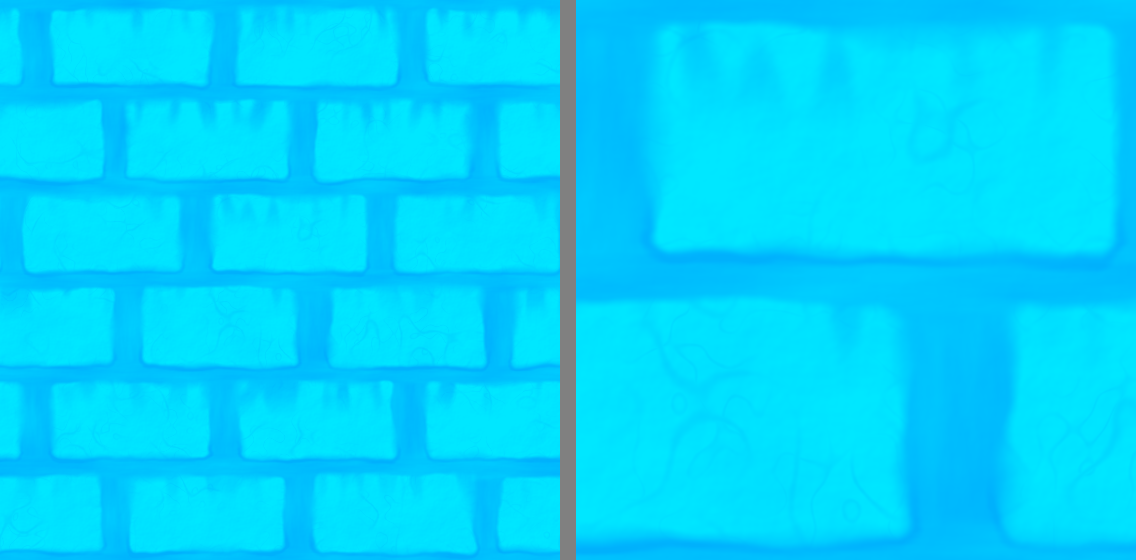
Left, the full canvas; right, a detail of the centre.
Reproduce this texture procedurally as a three.js fragment shader.

```glsl
#define COLUMNS 3.0
#define ROWS 6.0
#define JOINT_HALF vec2(0.0245, 0.0150)
#define CORNER 0.012
#define EDGE_WOBBLE 0.015
#define SIZE_JITTER vec2(0.005, 0.002)
#define CRACK_DEPTH 0.20
#define RELIEF 0.55
#define STAIN 0.50
#define FACE_COLOR vec3(0.0, 0.905, 1.0)
#define DEEP_COLOR vec3(0.0, 0.695, 0.99)

varying vec2 vUv;

const float TAU = 6.2831853;

vec3 hash3(vec2 cell) {
  vec3 h = fract(cell.xyx * vec3(0.1031, 0.1030, 0.0973));
  h += dot(h, h.yzx + 33.33);
  return fract((h.xxy + h.yzz) * h.zyx);
}

float cornerSlope(vec2 cell, vec2 offset, vec2 f, vec2 period) {
  float angle = TAU * hash3(mod(cell + offset, period)).x;
  return dot(vec2(cos(angle), sin(angle)), f - offset);
}

// Gradient noise that wraps after a whole number of cells
float noise(vec2 uv, vec2 period) {
  vec2 p = uv * period;
  vec2 i = floor(p);
  vec2 f = p - i;
  vec2 u = f * f * f * (f * (f * 6.0 - 15.0) + 10.0);
  float low = mix(cornerSlope(i, vec2(0.0), f, period),
                  cornerSlope(i, vec2(1.0, 0.0), f, period), u.x);
  float high = mix(cornerSlope(i, vec2(0.0, 1.0), f, period),
                   cornerSlope(i, vec2(1.0), f, period), u.x);
  return 1.4 * mix(low, high, u.y);
}

float fbm(vec2 uv, vec2 period) {
  float sum = 0.0;
  float amplitude = 0.5;
  for (int i = 0; i < 4; i++) {
    sum += amplitude * noise(uv, period);
    uv += vec2(0.37, 0.19);
    period *= 2.0;
    amplitude *= 0.5;
  }
  return sum;
}

// Thin wandering line along one level of the noise
float crack(vec2 uv, float cells) {
  return 1.0 - smoothstep(0.0, 0.09, abs(noise(uv, vec2(cells)) - 0.13));
}

// Uneven running bond: alternate rows shift, each by its own amount
float rowShift(float row) {
  float swing = cos(TAU / 6.0 * (row - 2.0));
  float oddSwing = cos(TAU / 6.0 * (row - 3.0));
  return mod(row, 2.0) < 0.5 ? 0.634 + 0.045 * swing : 0.151 - 0.10 * oddSwing;
}

float roundedBox(vec2 p, vec2 halfSize, float radius) {
  vec2 q = abs(p) - halfSize + radius;
  return length(max(q, 0.0)) + min(max(q.x, q.y), 0.0) - radius;
}

void main() {
  // Brick layout with ragged edges
  vec2 warp = vec2(fbm(vUv, vec2(9.0)), fbm(vUv + vec2(0.43, 0.71), vec2(9.0)));
  vec2 uv = vUv + EDGE_WOBBLE * warp * vec2(1.0, 0.75);
  vec2 grid = uv * vec2(COLUMNS, ROWS);
  float row = mod(floor(grid.y), ROWS);
  grid.x -= rowShift(row);
  vec3 random = hash3(vec2(mod(floor(grid.x), COLUMNS), row) + 7.0);

  vec2 cellSize = 1.0 / vec2(COLUMNS, ROWS);
  vec2 local = (fract(grid) - 0.5) * cellSize;
  vec2 halfSize = 0.5 * cellSize - JOINT_HALF + SIZE_JITTER * (random.xy * 2.0 - 1.0);
  float d = roundedBox(local, halfSize, CORNER);

  // Edges run from crisp to smeared
  float smear = smoothstep(-0.3, 0.5, noise(vUv + 0.23, vec2(9.0, 12.0)));
  float soft = mix(0.003, 0.011, smear);
  float face = 1.0 - smoothstep(-1.5 * soft, soft, d);

  // Mortar streaks follow the direction of each joint
  float level = smoothstep(0.055, 0.070, abs(local.y));
  float across = fbm(vUv, vec2(7.0, 44.0));
  float upright = fbm(vUv + 0.31, vec2(36.0, 8.0));
  float patches = noise(vUv + 0.57, vec2(8.0, 10.0));
  float mortar = 0.29 + 0.33 * mix(upright, across, level) + 0.22 * patches;

  // Brick faces: mottling, drips from the top and cracks
  float tone = 0.95 + 0.05 * (random.z - 0.5) + 0.16 * fbm(vUv + 0.11, vec2(10.0));
  float drip = smoothstep(-0.05, 0.55, noise(vUv + 0.77, vec2(32.0, 7.0)) + 0.5 * patches);
  tone -= STAIN * drip * smoothstep(0.0, 0.065, local.y) * (0.4 + random.z);
  float nearEdge = smoothstep(-0.025, 0.0, d);
  float worn = max(smoothstep(-0.1, 0.5, noise(vUv + 0.37, vec2(11.0))), 0.6 * nearEdge);
  vec2 crackUv = vUv + 0.016 * warp;
  tone -= CRACK_DEPTH * worn * max(crack(crackUv, 17.0), 0.7 * crack(crackUv + 0.29, 38.0));

  // Crinkled shadow under each brick
  float underside = smoothstep(-0.025, -0.06, local.y);
  float rim = 1.0 - smoothstep(0.0, 0.006, abs(d - 0.004 + 0.006 * across));

  // Fine relief lit from one side
  vec2 lightStep = vec2(-0.0012, 0.0015);
  float relief = fbm(vUv + lightStep, vec2(26.0)) - fbm(vUv, vec2(26.0));

  float shade = mix(mortar, tone, face);
  shade -= 0.24 * rim * underside;
  shade += RELIEF * relief * mix(0.4, 1.0, face);
  gl_FragColor = vec4(mix(DEEP_COLOR, FACE_COLOR, clamp(shade, 0.0, 1.0)), 1.0);
}
```
